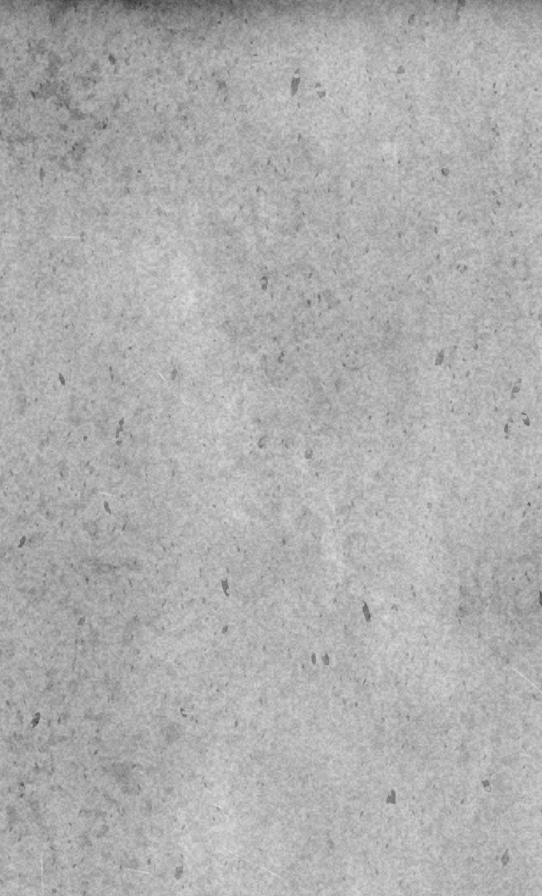
Reproduce this texture procedurally as a WebGL 2 fragment shader.

```glsl
#version 300 es
precision highp float;
// Weathered grey concrete wall: cloudy stains, fine grain, dark pits and pale scratches.

uniform vec2 u_resolution;
out vec4 fragColor;

float hash(vec2 p) {
    vec3 q = fract(vec3(p.xyx) * 0.1031);
    q += dot(q, q.yzx + 33.33);
    return fract((q.x + q.y) * q.z);
}

vec2 hash2(vec2 p) {
    return vec2(hash(p), hash(p + 71.7));
}

float noise(vec2 p) {
    vec2 i = floor(p), f = fract(p);
    f = f * f * (3.0 - 2.0 * f);
    float low = mix(hash(i), hash(i + vec2(1, 0)), f.x);
    float high = mix(hash(i + vec2(0, 1)), hash(i + vec2(1, 1)), f.x);
    return mix(low, high, f.y);
}

float fbm(vec2 p) {
    float sum = 0.0, amp = 0.5;
    for (int i = 0; i < 5; i++) {
        sum += amp * noise(p);
        p = mat2(0.8, 0.6, -0.6, 0.8) * p * 2.03 + 17.3;
        amp *= 0.5;
    }
    return sum / 0.97;
}

// Soft elliptical patch, 1 at the centre
float stain(vec2 p, vec2 centre, vec2 radius) {
    vec2 d = (p - centre) / radius;
    return exp(-dot(d, d));
}

// Scattered upright pits, one candidate per cell
float pits(vec2 p, float scale, float chance, float stretch, float pixel) {
    vec2 g = p * scale, cell = floor(g);
    float cover = 0.0;
    for (int y = -1; y <= 1; y++)
    for (int x = -1; x <= 1; x++) {
        vec2 c = cell + vec2(x, y);
        vec2 d = g - c - hash2(c + scale);
        float lean = (hash(c + 5.1) - 0.5) * 0.9;
        d.x += lean * d.y;
        d.y /= 1.0 + stretch * hash(c + 9.4);
        float radius = mix(0.07, 0.22, hash(c + 2.6));
        float soft = pixel * scale * 0.8;
        float shape = 1.0 - smoothstep(radius - soft, radius + soft, length(d));
        cover = max(cover, shape * step(hash(c + 13.8), chance) * mix(0.4, 1.0, hash(c + 3.3)));
    }
    return cover;
}

float segment(vec2 p, vec2 a, vec2 b) {
    vec2 ab = b - a;
    return length(p - a - ab * clamp(dot(p - a, ab) / dot(ab, ab), 0.0, 1.0));
}

// Thin broken scratches, mostly falling to the right
float scratches(vec2 p, float aspect, float pixel) {
    float sum = 0.0;
    vec2 bent = p + 0.012 * (vec2(noise(p * 14.0), noise(p * 14.0 + 40.0)) - 0.5);
    for (int i = 0; i < 20; i++) {
        vec2 id = vec2(i, 3.7);
        vec2 start = hash2(id) * vec2(aspect, 0.95);
        float angle = -1.7 * hash(id + 21.0);
        float len = mix(0.02, 0.13, pow(hash(id + 8.0), 2.0));
        float d = segment(bent, start, start + len * vec2(cos(angle), sin(angle)));
        float line = 1.0 - smoothstep(0.0003, 0.0008 + pixel, d);
        sum += line * mix(0.3, 1.0, hash(id + 30.0));
    }
    return min(sum, 1.0) * smoothstep(0.2, 0.65, noise(p * 60.0));
}

// Large dark and pale areas, positive where dark
float stains(vec2 p) {
    float s = 0.115 * stain(p, vec2(0.07, 0.90), vec2(0.20, 0.13));
    s += 0.055 * stain(p, vec2(0.03, 0.32), vec2(0.16, 0.28));
    s += 0.050 * stain(p, vec2(0.12, 0.12), vec2(0.10, 0.12));
    s += 0.045 * stain(p, vec2(0.34, 0.68), vec2(0.08, 0.17));
    s += 0.020 * stain(p, vec2(0.34, 0.42), vec2(0.10, 0.20));
    s += 0.060 * stain(p, vec2(0.60, 0.35), vec2(0.06, 0.08));
    s += 0.045 * stain(p, vec2(0.56, 0.70), vec2(0.07, 0.09));
    s += 0.070 * stain(p, vec2(0.527, 0.328), vec2(0.02));
    s += 0.070 * stain(p, vec2(0.25, 0.905), vec2(0.028, 0.02));
    s -= 0.035 * stain(p, vec2(0.40, 0.91), vec2(0.13, 0.07));
    s -= 0.030 * stain(p, vec2(0.215, 0.58), vec2(0.04, 0.25));
    s -= 0.022 * stain(p, vec2(0.50, 0.42), vec2(0.04, 0.30));
    return s - 0.030 * stain(p, vec2(0.26, 0.06), vec2(0.06, 0.10));
}

void main() {
    vec2 p = gl_FragCoord.xy / u_resolution.y;
    float aspect = u_resolution.x / u_resolution.y, pixel = 1.0 / u_resolution.y;
    vec2 warp = vec2(fbm(p * 9.0), fbm(p * 9.0 + 50.0)) - 0.5;

    // Cloudy base with upright streaks
    float dirt = stains(p + 0.11 * warp);
    float tone = 0.722 - dirt;
    tone += 0.09 * (fbm(p * 11.0 + 7.0) - 0.5);
    tone += 0.05 * (fbm(p * vec2(48.0, 7.0)) - 0.5);

    // Grimy upper edge, weaker in the middle
    float edge = exp(-max(1.0 - p.y + 0.035 * warp.y, 0.0) / 0.023);
    tone -= edge * mix(0.30, 0.20, stain(p, vec2(0.36, 1.0), vec2(0.14, 1.0)));

    // Mottling and grain, rougher where dirty
    float rough = clamp(dirt * 9.0, 0.0, 1.0);
    tone -= mix(0.035, 0.11, rough) * smoothstep(0.52, 0.75, fbm(p * 85.0));
    tone += 0.085 * (noise(p * 260.0) - 0.5) + 0.095 * (noise(p * 510.0 + 9.0) - 0.5);

    // Pits, scratches and pale scuffs
    tone -= 0.15 * pits(p, 120.0, 0.10 + 0.22 * rough, 1.5, pixel);
    tone -= 0.26 * pits(p, 45.0, 0.05, 2.5, pixel) * smoothstep(0.3, 0.6, noise(p * 200.0));
    tone += 0.10 * scratches(p, aspect, pixel);
    tone += 0.07 * smoothstep(0.66, 0.80, fbm(p * vec2(30.0, 12.0) + 90.0)) * noise(p * 150.0);

    fragColor = vec4(vec3(clamp(tone, 0.0, 1.0)), 1.0);
}
```
